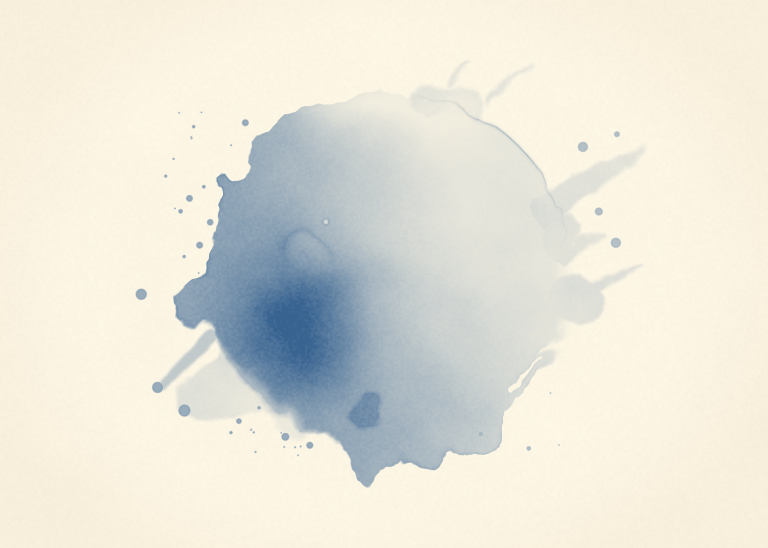
Give the GLSL for this background, as a Shadertoy shader.

```glsl
const vec3 PAPER = vec3(0.988, 0.962, 0.894);
const vec3 PAPER_EDGE = vec3(0.975, 0.935, 0.865);
const vec3 INK = vec3(0.22, 0.39, 0.57);

float hash(vec2 p) {
    vec3 h = fract(vec3(p.xyx) * 0.1031);
    h += dot(h, h.yzx + 33.33);
    return fract((h.x + h.y) * h.z);
}

float noise(vec2 p) {
    vec2 i = floor(p), f = fract(p);
    f = f * f * (3.0 - 2.0 * f);
    return mix(mix(hash(i), hash(i + vec2(1, 0)), f.x),
               mix(hash(i + vec2(0, 1)), hash(i + vec2(1, 1)), f.x), f.y);
}

float fbm(vec2 p) {
    float sum = 0.0, amp = 0.5;
    for (int i = 0; i < 5; i++) {
        sum += amp * noise(p);
        p = mat2(1.6, 1.2, -1.2, 1.6) * p + 7.3;
        amp *= 0.5;
    }
    return sum;
}

float glow(vec2 p, vec2 centre, vec2 size) {
    vec2 q = (p - centre) / size;
    return exp(-dot(q, q));
}

// Capsule whose radius changes from one end to the other
float stroke(vec2 p, vec2 a, vec2 b, float ra, float rb) {
    vec2 ab = b - a;
    float t = clamp(dot(p - a, ab) / dot(ab, ab), 0.0, 1.0);
    return length(p - a - ab * t) - mix(ra, rb, t);
}

float blend(float a, float b, float k) {
    float h = max(k - abs(a - b), 0.0) / k;
    return min(a, b) - h * h * k * 0.25;
}

float cover(float d, float soft) {
    return 1.0 - smoothstep(-soft, soft, d);
}

// Random droplets inside an ellipse
float scatter(vec2 p, vec2 centre, vec2 extent, float seed, int count) {
    float d = 1.0;
    for (int i = 0; i < count; i++) {
        vec2 id = vec2(float(i) * 3.7, seed);
        float angle = 6.2832 * hash(id);
        vec2 pos = centre + extent * sqrt(hash(id + 11.0)) * vec2(cos(angle), sin(angle));
        float size = hash(id + 23.0);
        d = min(d, length(p - pos) - mix(0.0012, 0.0065, size * size * size));
    }
    return d;
}

float mainShape(vec2 q) {
    float d = length(q - vec2(0.01, 0.005)) - 0.328;
    d = blend(d, stroke(q, vec2(-0.344, -0.055), vec2(-0.25, -0.04), 0.037, 0.045), 0.03);
    d = blend(d, stroke(q, vec2(-0.295, 0.167), vec2(-0.25, 0.13), 0.014, 0.018), 0.02);
    d = blend(d, length(q - vec2(-0.215, 0.225)) - 0.018, 0.02);
    d = blend(d, length(q - vec2(-0.022, -0.33)) - 0.058, 0.03);
    d = blend(d, stroke(q, vec2(0.06, -0.28), vec2(0.165, -0.275), 0.05, 0.045), 0.03);
    d = min(d, stroke(q, vec2(0.22, -0.23), vec2(0.318, -0.157), 0.02, 0.011));
    return max(d, -stroke(q, vec2(0.238, -0.208), vec2(0.3, -0.165), 0.007, 0.003));
}

float paleShape(vec2 q) {
    float d = stroke(q, vec2(-0.32, -0.235), vec2(-0.2, -0.18), 0.05, 0.075);
    d = blend(d, length(q - vec2(-0.15, -0.26)) - 0.042, 0.03);
    d = min(d, length(q - vec2(0.345, -0.045)) - 0.052);
    d = blend(d, length(q - vec2(0.32, 0.07)) - 0.04, 0.03);
    d = min(d, stroke(q, vec2(0.085, 0.32), vec2(0.175, 0.303), 0.03, 0.018));
    d = min(d, stroke(q, vec2(0.29, 0.12), vec2(0.49, 0.222), 0.034, 0.003));
    d = min(d, stroke(q, vec2(0.34, 0.04), vec2(0.41, 0.065), 0.015, 0.004));
    d = min(d, stroke(q, vec2(0.36, -0.025), vec2(0.465, 0.018), 0.016, 0.003));
    d = min(d, stroke(q, vec2(0.13, 0.345), vec2(0.153, 0.387), 0.007, 0.003));
    return min(d, stroke(q, vec2(0.2, 0.32), vec2(0.267, 0.38), 0.006, 0.001));
}

float pigment(vec2 p, vec2 q) {
    float tone = mix(0.56, 0.1, smoothstep(-0.28, 0.2, q.x + 0.25 * q.y));
    tone += 0.5 * glow(q, vec2(-0.145, -0.095), vec2(0.105, 0.12));
    tone += 0.15 * glow(q, vec2(0.1, -0.23), vec2(0.2));
    tone -= 0.16 * glow(q, vec2(-0.08, 0.31), vec2(0.14, 0.045));
    // Backruns: an arched bloom and a dark teardrop
    float arch = length((q - vec2(-0.14, 0.035)) * vec2(0.85, 1.0)) - 0.042;
    tone += 0.14 * exp(-abs(arch) / 0.007) * smoothstep(0.0, 0.05, p.y);
    tone -= 0.08 * cover(arch, 0.025);
    float tear = stroke(q, vec2(-0.035, -0.265), vec2(-0.015, -0.235), 0.023, 0.014);
    return tone + 0.2 * cover(tear, 0.012) + 0.12 * exp(-abs(tear) / 0.004);
}

void mainImage(out vec4 fragColor, in vec2 fragCoord) {
    vec2 p = (fragCoord - 0.5 * iResolution.xy) / iResolution.y;
    float px = 1.0 / iResolution.y;

    // Ragged outline, calm along the upper right arc
    vec2 wobble = vec2(fbm(p * 11.0 + 3.0), fbm(p * 11.0 + 41.0)) - 0.48;
    float calm = glow(p, vec2(0.25, 0.25), vec2(0.13));
    vec2 q = p + wobble * 0.085 * (1.0 - calm);
    float body = mainShape(q);
    float soft = px + 0.035 * glow(p, vec2(-0.21, -0.2), vec2(0.1))
                    + 0.03 * glow(p, vec2(0.34, 0.0), vec2(0.06, 0.12));

    // Washes with pigment gathered at their rims
    float grain = noise(p * 260.0) - 0.5;
    float cloud = fbm(p * 7.0 + 19.0) - 0.48;
    float tone = pigment(p, p + wobble * 0.06) + cloud * 0.14;
    float rim = exp(-abs(body) / 0.003) * smoothstep(0.3, 0.7, noise(p * 13.0));
    tone += rim * 0.22 * cover(p.x + p.y - 0.1, 0.2) + grain * (0.03 + 0.08 * tone);
    float density = cover(body, soft) * max(tone, 0.05);
    float pale = paleShape(p + wobble * 0.06);
    density = max(density, cover(pale, 0.004 + px) * (0.13 + 0.25 * cloud));
    float streak = stroke(p + wobble * 0.02, vec2(-0.4, -0.205), vec2(-0.315, -0.115), 0.008, 0.014);
    density = max(density, cover(streak, 0.003 + px) * 0.3);
    density += 0.4 * calm * exp(-abs(body) / 0.0015);

    // Large drops, then fine spatter
    const vec3 drops[10] = vec3[10](
        vec3(-0.443, -0.037, 0.010), vec3(-0.364, -0.249, 0.011), vec3(0.363, 0.232, 0.009),
        vec3(0.392, 0.114, 0.007), vec3(0.423, 0.057, 0.009), vec3(-0.413, -0.207, 0.010),
        vec3(-0.253, 0.276, 0.006), vec3(-0.180, -0.297, 0.007), vec3(0.425, 0.255, 0.005),
        vec3(-0.355, 0.138, 0.006));
    float spots = 1.0;
    for (int i = 0; i < 10; i++) spots = min(spots, length(p - drops[i].xy) - drops[i].z);
    spots = min(spots, scatter(p, vec2(-0.335, 0.13), vec2(0.11, 0.18), 5.0, 26));
    spots = min(spots, scatter(p, vec2(-0.2, -0.29), vec2(0.08, 0.06), 17.0, 14));
    spots = min(spots, scatter(p, vec2(0.3, -0.27), vec2(0.14, 0.07), 29.0, 5));
    float spotTone = mix(0.5, 0.36, smoothstep(-0.1, 0.3, p.x)) + 0.15 * exp(-abs(spots) / 0.0015);
    density = max(density, cover(spots, px) * spotTone);

    // Tiny light bubble
    float bubble = length(p - vec2(-0.106, 0.095)) - 0.005;
    density += 0.2 * exp(-abs(bubble) / 0.0015) - 0.22 * cover(bubble, 0.002);

    // Warm paper
    float margin = smoothstep(0.5, 0.72, length(p * vec2(0.9, 1.15)));
    vec3 colour = mix(PAPER, PAPER_EDGE, margin) + 0.014 * grain + 0.012 * cloud;
    fragColor = vec4(mix(colour, INK, clamp(density, 0.0, 1.0)), 1.0);
}
```
